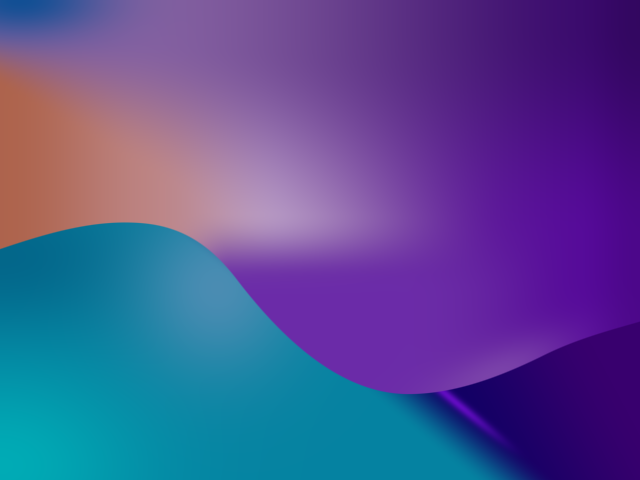
Give the GLSL for this background, as a Shadertoy shader.

```glsl
// A soft gradient backdrop: a warm-to-violet sky above one flowing wave of teal.
// The wave is a Hermite curve; colours are layered with smooth ramps and Gaussian
// glows, and a thin violet streak divides the teal from a dark indigo fold.

// Sky colours
const vec3 MAUVE      = vec3(0.52, 0.38, 0.63);
const vec3 DEEP_PLUM  = vec3(0.22, 0.03, 0.42);
const vec3 VIVID      = vec3(0.33, 0.03, 0.60);
const vec3 PURPLE     = vec3(0.42, 0.17, 0.66);
const vec3 ORANGE     = vec3(0.68, 0.39, 0.30);
const vec3 ROSE       = vec3(0.74, 0.52, 0.52);
const vec3 LILAC      = vec3(0.73, 0.62, 0.78);
const vec3 CORNER     = vec3(0.07, 0.31, 0.58);
const vec3 SHEEN      = vec3(0.52, 0.32, 0.68);

// Wave colours
const vec3 TEAL       = vec3(0.02, 0.51, 0.63);
const vec3 SHADE      = vec3(0.01, 0.40, 0.54);
const vec3 AQUA       = vec3(0.00, 0.67, 0.71);
const vec3 MIST       = vec3(0.29, 0.55, 0.70);
const vec3 NAVY       = vec3(0.06, 0.00, 0.39);
const vec3 FOLD_PLUM  = vec3(0.22, 0.00, 0.43);
const vec3 STREAK     = vec3(0.41, 0.05, 0.79);

// Wave knots: x, height, slope
const int KNOTS = 6;
const vec3 WAVE[KNOTS] = vec3[KNOTS](
    vec3(0.000, 0.481,  0.45), vec3(0.195, 0.5365, 0.00),
    vec3(0.370, 0.418, -1.75), vec3(0.638, 0.179,  0.00),
    vec3(0.850, 0.260,  0.66), vec3(1.000, 0.330,  0.38));

// Fold line: where it meets the wave, and its lean
const vec2 FOLD_START = vec2(0.70, 0.185);
const float FOLD_LEAN = 0.9;

// Smooth ramp that may rise or fall from a to b
float ramp(float a, float b, float x) {
    float t = clamp((x - a) / (b - a), 0.0, 1.0);
    return t * t * (3.0 - 2.0 * t);
}

float glow(vec2 p, vec2 centre, vec2 radius) {
    vec2 q = (p - centre) / radius;
    return exp(-dot(q, q));
}

// Height of the wave crest at x
float waveHeight(float x) {
    float h = WAVE[0].y;
    for (int i = 0; i < KNOTS - 1; i++) {
        vec3 a = WAVE[i], b = WAVE[i + 1];
        if (x < a.x) continue;
        float w = b.x - a.x;
        float t = clamp((x - a.x) / w, 0.0, 1.0);
        float u = 1.0 - t;
        h = a.y * u * u * (1.0 + 2.0 * t) + b.y * t * t * (3.0 - 2.0 * t)
          + w * t * u * (a.z * u - b.z * t);
    }
    return h;
}

vec3 skyColour(vec2 p) {
    // Mauve on the left to deep violet on the right
    vec3 right = mix(DEEP_PLUM, VIVID, ramp(0.95, 0.5, p.y));
    vec3 col = mix(MAUVE, right, ramp(0.2, 1.0, p.x));
    col = mix(col, PURPLE, ramp(0.56, 0.38, p.y) * ramp(0.90, 0.60, p.x));
    col *= 1.0 - 0.10 * ramp(0.9, 1.0, p.x);

    // Warm light below a soft diagonal, cooling to lilac at its tip
    vec3 warm = mix(ORANGE, ROSE, ramp(0.0, 0.26, p.x));
    warm = mix(warm, LILAC, ramp(0.22, 0.45, p.x));
    float diagonal = 0.88 - 0.45 * p.x;
    float blur = 0.06 + 0.35 * p.x;
    float light = ramp(diagonal + blur, diagonal - blur, p.y);
    light *= ramp(0.80, 0.40, p.x);
    light *= mix(1.0, ramp(0.42, 0.56, p.y), ramp(0.26, 0.36, p.x));
    col = mix(col, warm, light);

    // Blue corner and the sheen resting on the wave
    col = mix(col, CORNER, glow(p, vec2(0.03, 1.0), vec2(0.13, 0.075)));
    vec2 q = vec2(p.x, p.y - 0.5 * (p.x - 0.78));
    return mix(col, SHEEN, 0.7 * glow(q, vec2(0.78, 0.22), vec2(0.11, 0.06)));
}

vec3 waveColour(vec2 p) {
    vec3 col = mix(TEAL, SHADE, glow(p, vec2(0.0, 0.46), vec2(0.25, 0.16)));
    col = mix(col, AQUA, glow(p, vec2(0.0, 0.03), vec2(0.22, 0.20)));
    col = mix(col, MIST, glow(p, vec2(0.34, 0.40), vec2(0.13, 0.18)));

    // Dark fold, hazy on its teal side
    float side = p.x - FOLD_START.x - FOLD_LEAN * (FOLD_START.y - p.y);
    vec3 fold = mix(NAVY, FOLD_PLUM, ramp(0.68, 1.0, p.x + 0.4 * (p.y - 0.15)));
    col = mix(col, fold, ramp(-0.13, 0.005, side));

    // Violet streak fading down the fold line
    float line = (side + 0.009) / 0.012;
    return mix(col, STREAK, 0.9 * exp(-line * line) * ramp(0.04, 0.16, p.y));
}

void mainImage(out vec4 fragColor, in vec2 fragCoord) {
    vec2 p = fragCoord / iResolution.xy;
    float above = p.y - waveHeight(p.x);
    float edge = 0.75 * fwidth(above);
    vec3 col = mix(waveColour(p), skyColour(p), smoothstep(-edge, edge, above));
    fragColor = vec4(col, 1.0);
}
```
